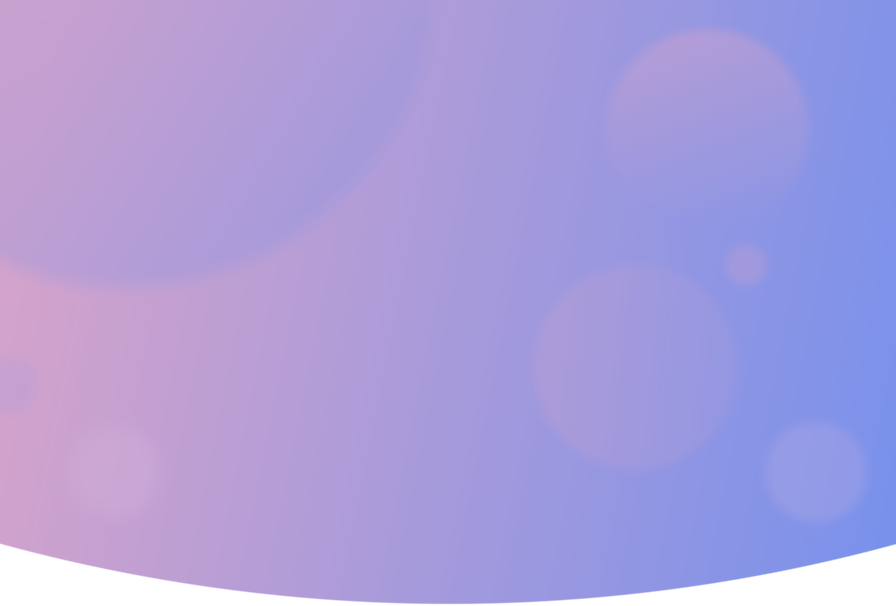
This background is drawn by a WebGL 1 fragment shader. Its source:

```glsl
precision highp float;
// Pink to blue backdrop with soft translucent orbs, cut off below by a wide
// white arc. Each orb is a blurred disc filled with its own linear gradient;
// lengths are in canvas widths, measured from the top left corner.

uniform vec2 u_resolution;

const vec3 PINK = vec3(0.83, 0.64, 0.795);
const vec3 BLUE = vec3(0.48, 0.57, 0.92);
const vec3 LILAC = vec3(0.66, 0.61, 0.86);
const vec3 MIST = vec3(0.86, 0.73, 0.88);
const vec3 WHITE = vec3(1.0);

// Coverage of a disc whose rim fades over +-blur.
float disc(vec2 p, vec2 center, float radius, float blur) {
  return 1.0 - smoothstep(-blur, blur, length(p - center) - radius);
}

// Two-colour fill running across a disc along a unit direction.
vec3 discFill(vec2 p, vec2 center, float radius, vec2 dir, vec3 from, vec3 to) {
  float t = 0.5 + 0.5 * dot(p - center, dir) / radius;
  return mix(from, to, clamp(t, 0.0, 1.0));
}

// Lays a plain translucent orb over the base colour.
vec3 plainOrb(vec3 base, vec2 p, vec2 center, float radius, float blur,
              vec3 tint, float opacity) {
  return mix(base, tint, opacity * disc(p, center, radius, blur));
}

// Lays a gradient-filled translucent orb over the base colour.
vec3 gradientOrb(vec3 base, vec2 p, vec2 center, float radius, float blur,
                 vec2 dir, vec3 from, vec3 to, float opacity) {
  vec3 fill = discFill(p, center, radius, dir, from, to);
  return plainOrb(base, p, center, radius, blur, fill, opacity);
}

// Slightly tilted backdrop gradient.
vec3 backdrop(vec2 p) {
  float t = (p.x + 0.2 * p.y - 0.065) / 1.035;
  return mix(PINK, BLUE, clamp(t, 0.0, 1.0));
}

void main() {
  vec2 p = vec2(gl_FragCoord.x, u_resolution.y - gl_FragCoord.y) / u_resolution.x;
  float pixel = 1.0 / u_resolution.x;
  vec3 color = backdrop(p);

  // Large orbs
  color = gradientOrb(color, p, vec2(0.137, -0.030), 0.350, 0.017,
                      vec2(0.35, 0.937), PINK, BLUE, 0.28);
  color = gradientOrb(color, p, vec2(0.790, 0.146), 0.113, 0.010,
                      vec2(0.1, 0.995), PINK, mix(LILAC, BLUE, 0.6), 0.46);
  color = gradientOrb(color, p, vec2(0.710, 0.410), 0.114, 0.010,
                      vec2(1.0, 0.0), PINK, LILAC, 0.28);

  // Small orbs
  color = plainOrb(color, p, vec2(0.833, 0.296), 0.022, 0.010, PINK, 0.30);
  color = plainOrb(color, p, vec2(0.911, 0.527), 0.056, 0.011, MIST, 0.20);
  color = plainOrb(color, p, vec2(0.128, 0.527), 0.050, 0.018, MIST, 0.24);
  color = plainOrb(color, p, vec2(0.010, 0.430), 0.030, 0.012, BLUE, 0.13);

  // White area below the arc
  float inside = disc(p, vec2(0.501, -1.226), 1.900, pixel);
  gl_FragColor = vec4(mix(WHITE, color, inside), 1.0);
}
```
